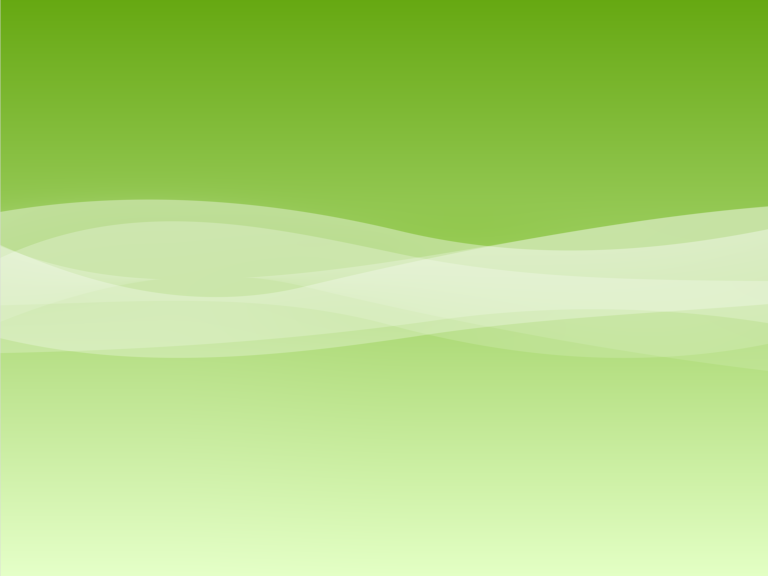
Give the GLSL for this background, as a Shadertoy shader.

```glsl
// Four translucent white ribbons crossing a vertical green gradient.
// Each ribbon lies between two smooth edges, and each edge is a pair of
// cubic Hermite arcs that share height and slope at a joint.

// Cubic arc over [x0, x0 + width]; the ends hold (height, slope).
float arc(float x, float x0, float width, vec2 start, vec2 end) {
    float t = (x - x0) / width;
    float s = 1.0 - t;
    return s * s * (start.x * (1.0 + 2.0 * t) + start.y * width * t)
         + t * t * (end.x * (1.0 + 2.0 * s) - end.y * width * s);
}

// Edge height across the canvas; the joint holds (x, height, slope).
float edge(float x, vec2 left, vec3 joint, vec2 right) {
    return x < joint.x
        ? arc(x, 0.0, joint.x, left, joint.yz)
        : arc(x, joint.x, 1.0 - joint.x, joint.yz, right);
}

// Lays a white veil between two edges; opacity holds (upper, lower).
vec3 veil(vec3 color, float y, float upper, float lower, vec2 opacity) {
    float soft = 0.8 / iResolution.y;
    float inside = smoothstep(-soft, soft, upper - y)
                 * smoothstep(-soft, soft, y - lower);
    float depth = clamp((upper - y) / max(upper - lower, 0.001), 0.0, 1.0);
    return mix(color, vec3(1.0), inside * mix(opacity.x, opacity.y, depth));
}

void mainImage(out vec4 fragColor, in vec2 fragCoord) {
    vec2 uv = fragCoord / iResolution.xy;
    float x = uv.x, y = uv.y;

    // Pale lime at the bottom, leaf green at the top
    vec3 color = mix(vec3(0.89, 1.0, 0.77), vec3(0.40, 0.66, 0.07), y);

    // Upper and lower edges, ribbon by ribbon
    float crestTop = edge(x, vec2(0.632, 0.227), vec3(0.521, 0.599, -0.32), vec2(0.602, 0.267));
    float crestLow = edge(x, vec2(0.470, 0.027), vec3(0.507, 0.436, -0.36), vec2(0.403, 0.267));
    float archTop = edge(x, vec2(0.552, 0.627), vec3(0.521, 0.559, -0.28), vec2(0.512, -0.013));
    float archLow = edge(x, vec2(0.413, -0.32), vec3(0.551, 0.418, 0.20), vec2(0.472, 0.107));
    float riseTop = edge(x, vec2(0.575, -0.60), vec3(0.395, 0.502, 0.32), vec2(0.642, 0.12));
    float riseLow = edge(x, vec2(0.387, 0.027), vec3(0.568, 0.444, 0.187), vec2(0.439, -0.213));
    float fanTop = edge(x, vec2(0.573, -0.56), vec3(0.333, 0.519, 0.093), vec2(0.641, 0.093));
    float fanLow = edge(x, vec2(0.441, 0.533), vec3(0.398, 0.502, -0.32), vec2(0.356, -0.16));

    // Faint glow over the left crest and deeper green in the valley
    float above = max(y - crestTop, 0.0);
    color = mix(color, vec3(1.0), 0.06 * exp(-55.0 * above) * (1.0 - smoothstep(0.2, 0.55, x)));
    vec2 valley = (uv - vec2(0.61, 0.59)) / vec2(0.14, 0.045);
    color -= vec3(0.02, 0.01, 0.04) * exp(-dot(valley, valley));

    // Overlapping ribbons, fading toward their lower edges
    color = veil(color, y, crestTop, crestLow, vec2(0.38, 0.15));
    color = veil(color, y, archTop, archLow, vec2(0.25, 0.28));
    color = veil(color, y, riseTop, riseLow, vec2(0.30, 0.22));
    color = veil(color, y, fanTop, fanLow, vec2(0.24, 0.12));

    // Thin pale rim on the left border
    color = mix(color, vec3(0.85), 0.4 * (1.0 - smoothstep(0.0005, 0.002, x)));

    fragColor = vec4(color, 1.0);
}
```
